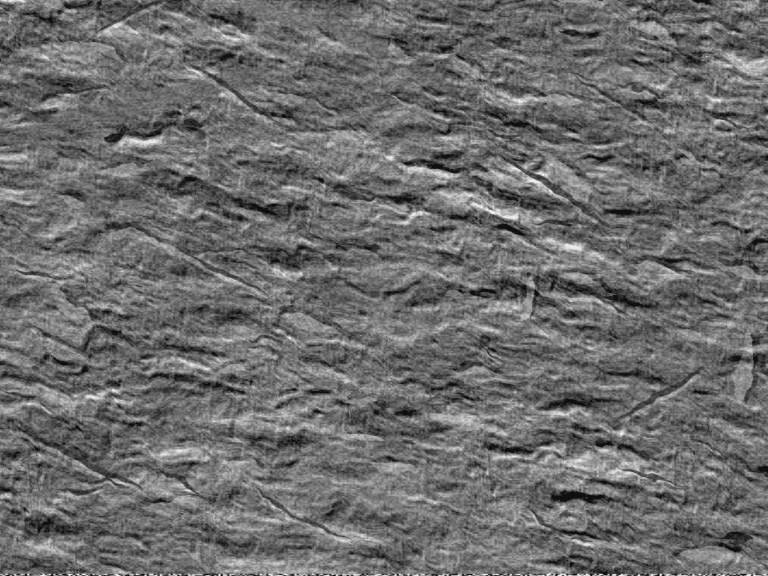
A Shadertoy shader for this texture:

```glsl
const float MEAN_TONE = 0.425;
const float RELIEF_GAIN = 0.68;
const float HEIGHT_GAIN = 0.13;
const float SKEW = 0.55;                     // stretches the highlights
const float GRAIN_GAIN = 0.18;
const float STREAK_GAIN = 0.08;
const float SLOPE = 0.20;                    // general downhill lean to the right
const vec2 RIDGE_SCALE = vec2(10.0, 29.0);   // ridges per canvas height
const vec2 LIGHT_STEP = vec2(-0.0035, 0.0075);
const float EDGE = 0.0018;

float hash(vec2 p) {
    vec3 q = fract(vec3(p.xyx) * 0.1031);
    q += dot(q, q.yzx + 33.33);
    return fract((q.x + q.y) * q.z);
}

float noise(vec2 p) {
    vec2 i = floor(p), f = fract(p);
    f = f * f * (3.0 - 2.0 * f);
    return mix(mix(hash(i), hash(i + vec2(1, 0)), f.x),
               mix(hash(i + vec2(0, 1)), hash(i + vec2(1, 1)), f.x), f.y);
}

vec2 warp(vec2 p, float scale) {
    return vec2(noise(p * scale + 7.3), noise(p * scale + 41.9)) - 0.5;
}

// Height of the torn surface: drawn out when coarse, crumbly when fine
float relief(vec2 p) {
    p += warp(p, 5.0) * vec2(0.05, 0.03) + warp(p, 17.0) * vec2(0.03, 0.018)
       + warp(p, 48.0) * vec2(0.016, 0.008);
    vec2 q = vec2(p.x, p.y + SLOPE * p.x) * RIDGE_SCALE + 60.0;
    float sum = noise(q) - 0.5, gain = 0.58;
    for (int i = 0; i < 4; i++) {
        q = q * vec2(2.25, 1.8) + vec2(13.7, 5.1);
        float n = noise(q) - 0.5;
        sum += gain * (0.45 * n + 0.5 * (0.35 - abs(2.0 * n)));
        gain *= 0.62;
    }
    return sum;
}

float leaf(vec2 p, vec2 size) {
    float x = p.x / size.x;
    return smoothstep(-EDGE, EDGE, size.y * (1.0 - x * x) - abs(p.y));
}

// Scattered leaf shapes: x is the body, y the same shape moved by offset
vec2 scatter(vec2 p, float cells, float seed, float chance, vec2 size,
             float tilt, float spread, vec2 offset) {
    vec2 home = floor(p * cells), mask = vec2(0);
    for (int j = -1; j <= 1; j++)
    for (int i = -1; i <= 1; i++) {
        vec2 id = home + vec2(i, j);
        vec2 key = id + seed;
        if (hash(key + 3.1) > chance) continue;
        vec2 centre = (id + vec2(hash(key + 11.7), hash(key + 23.3))) / cells;
        float angle = tilt + spread * (2.0 * hash(key + 37.9) - 1.0);
        vec2 axis = vec2(cos(angle), sin(angle));
        mat2 toLocal = mat2(axis.x, -axis.y, axis.y, axis.x);
        vec2 extent = size * mix(0.5, 1.2, hash(key + 51.2));
        vec2 d = p - centre;
        mask = max(mask, vec2(leaf(toLocal * d, extent),
                              leaf(toLocal * (d - offset), extent)));
    }
    return mask;
}

// Smooth rolled band along a straight line
float band(vec2 p, vec2 a, vec2 b, float width) {
    vec2 pa = p - a, ba = b - a;
    float t = clamp(dot(pa, ba) / dot(ba, ba), 0.0, 1.0);
    return 1.0 - smoothstep(0.6 * width, width, length(pa - ba * t));
}

void mainImage(out vec4 fragColor, in vec2 fragCoord) {
    vec2 p = fragCoord / iResolution.y;
    vec2 ragged = p + warp(p, 22.0) * 0.020 + warp(p, 75.0) * 0.010;
    vec2 bent = p + warp(p, 18.0) * 0.010 + warp(p, 70.0) * 0.006;

    // Lit relief, calmer in some patches and on the rolled bands
    float height = relief(p);
    float lit = height - relief(p + LIGHT_STEP);
    float rolled = max(band(bent, vec2(-0.02, 0.75), vec2(0.45, 0.87), 0.020),
                       band(bent, vec2(0.38, 1.01), vec2(0.66, 0.92), 0.018));
    float strength = mix(0.65, 1.3, noise(p * 6.0 + 90.0)) * (1.0 - 0.75 * rolled);
    float light = strength * (RELIEF_GAIN * lit + HEIGHT_GAIN * height);
    float tone = MEAN_TONE + light + SKEW * light * abs(light);
    tone += 0.06 * (noise(p * vec2(3.0, 6.0) + 15.0) - 0.5);

    // Pale flakes with a shadow above
    vec2 flakes = scatter(ragged, 7.5, 100.0, 0.6, vec2(0.050, 0.0095),
                          -0.28, 0.32, vec2(0.003, 0.010));
    vec2 upright = scatter(ragged, 2.8, 240.0, 0.35, vec2(0.055, 0.013),
                           1.40, 0.3, vec2(0.012, 0.004));
    float pale = max(flakes.x, upright.x);
    float shade = max(flakes.y, upright.y) * (1.0 - pale);
    tone = mix(tone, 0.63 + 0.5 * (tone - MEAN_TONE), 0.7 * pale);
    tone -= 0.13 * shade;

    // Dark cracks with a lit lower lip: long falling, long rising, short
    vec2 lip = vec2(0.0, -0.008);
    vec2 cracks = max(scatter(bent, 2.9, 310.0, 0.6, vec2(0.11, 0.0048), -0.52, 0.14, lip),
                      scatter(bent, 2.4, 420.0, 0.4, vec2(0.09, 0.0050), 0.46, 0.12, lip));
    cracks = max(cracks, scatter(ragged, 7.0, 640.0, 0.6, vec2(0.042, 0.0036),
                                 -0.30, 0.35, lip * 0.8));
    tone += 0.14 * cracks.y * (1.0 - cracks.x);
    tone = mix(tone, 0.18, 0.75 * cracks.x);

    // Small black pits
    float pits = scatter(ragged, 3.0, 530.0, 0.35, vec2(0.026, 0.010),
                         -0.05, 0.25, vec2(0)).x;
    tone = mix(tone, 0.10, 0.85 * pits);

    // Scan streaks and grain, ending in a noisy bottom line
    tone += STREAK_GAIN * (noise(p * vec2(40.0, 310.0)) - 0.5);
    float grain = noise(p * vec2(265.0, 335.0) + 9.0) - 0.5;
    tone += GRAIN_GAIN * grain;
    float border = 1.0 - smoothstep(0.002, 0.005, p.y);
    tone = mix(tone, 0.5 + 1.2 * grain, border);

    fragColor = vec4(vec3(clamp(tone, 0.06, 0.92)), 1.0);
}
```
